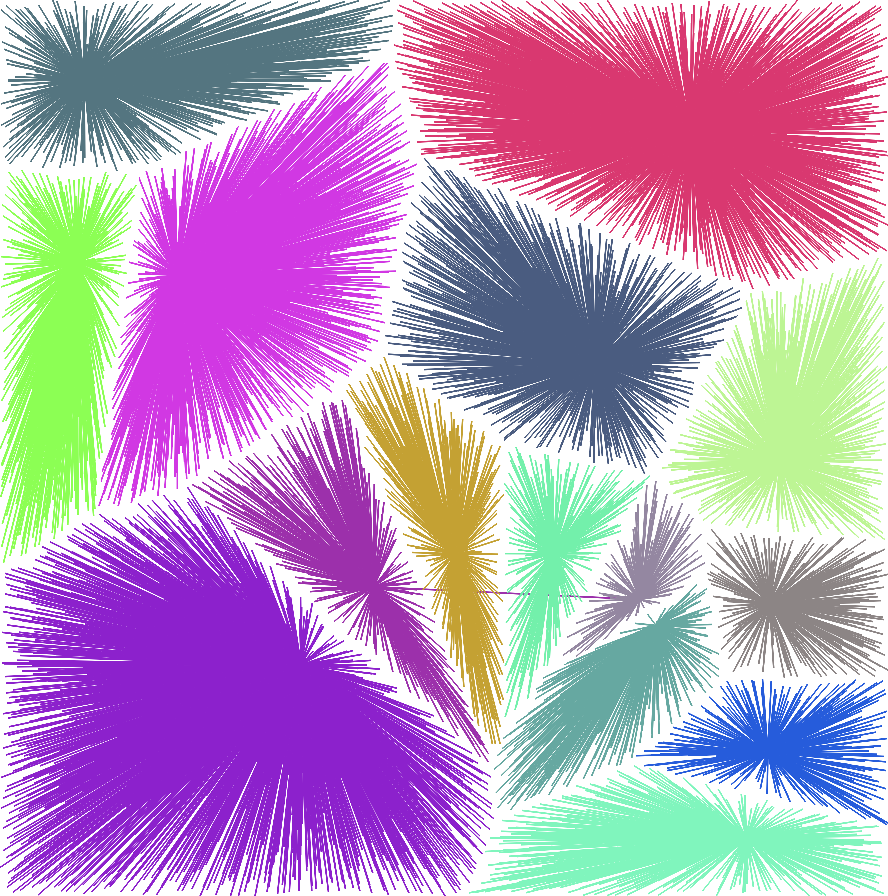
Reproduce this pattern procedurally as a Shadertoy shader.

```glsl
// Starbursts of fine rays, each fanning from a site to random points of its Voronoi cell.

const int SITES = 15;
const vec2 site[SITES] = vec2[](
    vec2(.094, .911), vec2(.771, .854), vec2(.086, .707), vec2(.198, .693), vec2(.664, .594),
    vec2(.870, .486), vec2(.417, .345), vec2(.508, .382), vec2(.618, .382), vec2(.714, .331),
    vec2(.859, .326), vec2(.732, .302), vec2(.857, .160), vec2(.833, .065), vec2(.336, .258));
const vec3 burstColor[SITES] = vec3[](
    vec3(.33, .46, .50), vec3(.85, .22, .44), vec3(.55, 1., .33), vec3(.82, .22, .89), vec3(.29, .36, .50),
    vec3(.74, .96, .58), vec3(.61, .19, .67), vec3(.77, .63, .20), vec3(.45, .94, .67), vec3(.58, .53, .63),
    vec3(.55, .52, .52), vec3(.40, .66, .63), vec3(.15, .36, .86), vec3(.50, .96, .74), vec3(.55, .13, .80));

vec2 hash2(vec2 c) {
    vec3 q = fract(c.xyx * vec3(.1031, .1030, .0973));
    q += dot(q, q.yzx + 33.33);
    return fract((q.xx + q.yz) * q.zy);
}

int nearestSite(vec2 p) {
    int best = 0;
    float bestDist = 9.;
    for (int i = 0; i < SITES; i++) {
        float d = distance(p, site[i]);
        if (d < bestDist) { bestDist = d; best = i; }
    }
    return best;
}

// Coverage of a thin line from its offset to the pixel centre
float lineCover(float offset) {
    return clamp(.5 + (.00098 - offset) * iResolution.y * 3., 0., 1.);
}

// Walks outward from p, testing jittered grid points whose ray to the site crosses p
float rayCover(vec2 p, int id) {
    float cell = .01;
    vec2 canvas = iResolution.xy / iResolution.y;
    vec2 d = p - site[id];
    bool steep = abs(d.y) > abs(d.x);
    vec2 start = steep ? p.yx : p;
    vec2 origin = steep ? site[id].yx : site[id];
    d = start - origin;
    float dir = d.x < 0. ? -1. : 1.;
    float slope = d.y / (d.x + dir * 1e-5);
    float cover = 0.;

    for (int i = 0; i < 55; i++) {
        float column = floor(start.x / cell) + dir * float(i);
        float row = floor((origin.y + slope * ((column + .5) * cell - origin.x)) / cell);
        for (float j = -1.; j < 2.; j++) {
            vec2 c = vec2(column, row + j);
            if (steep) c = c.yx;
            vec2 tip = (c + hash2(c + 17.)) * cell;
            vec2 v = (steep ? tip.yx : tip) - origin;
            if (v.x * dir < abs(d.x)) continue;
            float hit = lineCover(abs(d.y - d.x * v.y / (v.x + dir * 1e-5)));
            bool inside = all(greaterThan(tip, vec2(0))) && all(lessThan(tip, canvas));
            if (hit > cover && inside && nearestSite(tip) == id) cover = hit;
        }
        if (cover > .99) break;
    }
    return cover;
}

void mainImage(out vec4 fragColor, in vec2 fragCoord) {
    vec2 p = fragCoord / iResolution.y;

    // One long stray thread between two sites, under the bursts
    vec2 a = p - site[6], thread = site[9] - site[6];
    float along = clamp(dot(a, thread) / dot(thread, thread), 0., 1.);
    vec3 color = mix(vec3(1), burstColor[6], lineCover(length(a - thread * along)));

    int id = nearestSite(p);
    color = mix(color, burstColor[id], rayCover(p, id));
    fragColor = vec4(color, 1);
}
```
